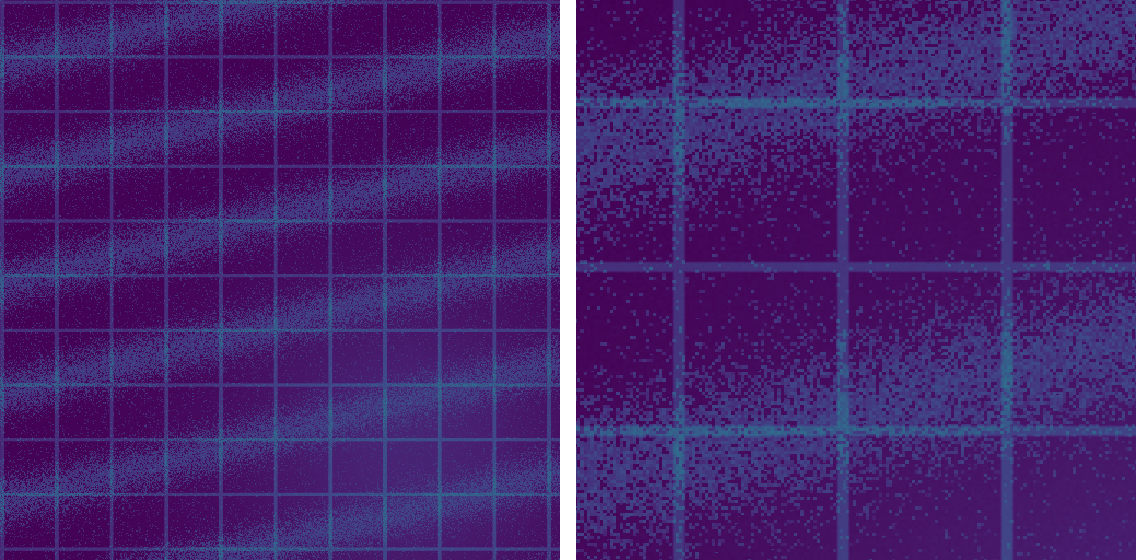
Left: the whole. Right: its middle third, enlarged.
Write a three.js fragment shader that draws this pattern.

```glsl
varying vec2 vUv;

const float GRID_PITCH = 0.09766;
const float GRID_OFFSET = 0.0039;
const float GRAIN_CELLS = 512.0;
const float BAND_REPEATS = 5.12;
const float BAND_SLOPE = 0.25;

float hash(vec2 p) {
  vec3 q = fract(p.xyx * 0.1031);
  q += dot(q, q.yzx + 33.33);
  return fract((q.x + q.y) * q.z);
}

// Coverage of evenly spaced lines along one axis
float gridLine(float x, float pitch, float halfWidth, float softness) {
  float d = abs(fract(x / pitch + 0.5) - 0.5) * pitch;
  return 1.0 - smoothstep(halfWidth - softness, halfWidth + softness, d);
}

// Soft slanted bands, 1 at each crest
float slantedBands(vec2 p, float repeats, float slope) {
  float phase = (p.y + p.x * slope) * repeats - 0.6;
  float wave = 0.5 + 0.5 * cos(6.28319 * phase);
  return wave * wave;
}

float glow(vec2 p, vec2 center, float spread) {
  vec2 d = p - center;
  return exp(-dot(d, d) / spread);
}

// Random specks that grow denser and brighter with density
float specks(vec2 cell, float density) {
  float lit = step(hash(cell), mix(0.07, 0.86, density));
  float strength = 0.07 + 0.09 * hash(cell + 517.0) + 0.05 * density;
  return lit * strength;
}

// Violet to teal ramp
vec3 heatColor(float v) {
  vec3 violet = vec3(0.267, 0.005, 0.329);
  vec3 purple = vec3(0.283, 0.130, 0.450);
  vec3 indigo = vec3(0.254, 0.265, 0.530);
  vec3 teal = vec3(0.164, 0.471, 0.558);
  vec3 color = mix(violet, purple, clamp(v / 0.1, 0.0, 1.0));
  color = mix(color, indigo, clamp((v - 0.1) / 0.1, 0.0, 1.0));
  return mix(color, teal, clamp((v - 0.2) / 0.2, 0.0, 1.0));
}

void main() {
  vec2 p = vec2(vUv.x, 1.0 - vUv.y);
  vec2 cell = floor(p * GRAIN_CELLS);

  // Grainy bands over a smooth glow
  float band = slantedBands(p, BAND_REPEATS, BAND_SLOPE);
  float haze = 0.105 * glow(p, vec2(0.73, 0.80), 0.1);
  float grain = specks(cell, band);
  float heat = max(haze, grain) + 0.25 * min(haze, grain);
  heat += 0.012 * (hash(cell + 91.0) - 0.3);

  // Square grid
  vec2 g = p - GRID_OFFSET;
  float vertical = gridLine(g.x, GRID_PITCH, 0.0034, 0.001);
  float horizontal = gridLine(g.y, GRID_PITCH, 0.0029, 0.001);
  heat += 0.13 * max(vertical, horizontal);

  gl_FragColor = vec4(heatColor(heat), 1.0);
}
```
